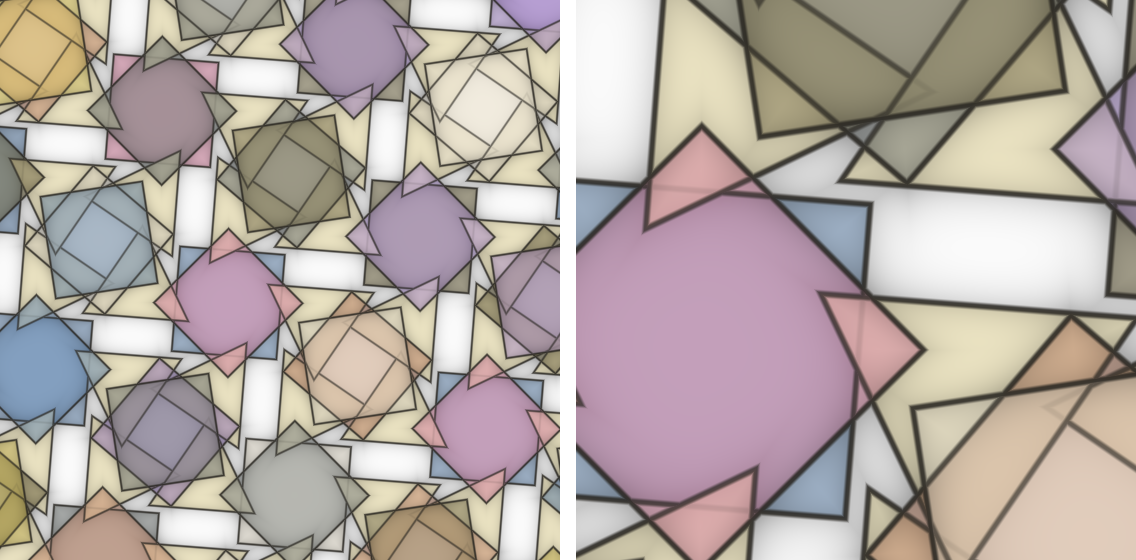
Left: the whole. Right: its middle third, enlarged.
A Shadertoy shader for this pattern:

```glsl
// Tilted checkerboard of translucent outlined squares and cream triangles.
// Even cells hold two turned squares; odd cells add a pinwheel of four
// triangles. Layers are painted in order, with ink and soft shade on edges.

#define SPACING 0.2567
#define TILT -0.4534
#define ORIGIN vec2(0.4076, 0.4590)
#define SQUARE_IN 0.0938
#define TRIANGLE_IN 0.0545
#define LINE_HALF 0.0017
#define INK_COLOR vec3(0.15, 0.14, 0.12)
#define CREAM vec3(0.965, 0.930, 0.785)
#define VEIL 0.52
#define SHADE 0.17
#define SHADE_WIDTH 0.011

const float TAU = 6.2831853;

mat2 turn(float a) {
    float c = cos(a), s = sin(a);
    return mat2(c, s, -s, c);
}

float hash(vec2 p, float seed) {
    vec3 q = fract(vec3(p.xyx + seed * 7.31) * vec3(0.1031, 0.1030, 0.0973));
    q += dot(q, q.yzx + 33.33);
    return fract((q.x + q.y) * q.z);
}

// Regular polygon whose first edge faces the given angle
float polygon(vec2 p, float sides, float inradius, float facing) {
    float sector = TAU / sides;
    float a = atan(p.y, p.x) - facing;
    a = mod(a + 0.5 * sector, sector) - 0.5 * sector;
    return length(p) * cos(a) - inradius;
}

// Muted tint for one square of a cell
vec3 tint(vec2 cell, float seed) {
    vec3 swatches[8] = vec3[8](
        vec3(0.36, 0.50, 0.66), vec3(0.45, 0.47, 0.46),
        vec3(0.82, 0.48, 0.60), vec3(0.46, 0.42, 0.27),
        vec3(0.80, 0.72, 0.32), vec3(0.90, 0.87, 0.80),
        vec3(0.64, 0.52, 0.78), vec3(0.80, 0.56, 0.44));
    int pick = int(8.0 * hash(cell, seed));
    return swatches[pick] + 0.10 * (hash(cell, seed + 5.0) - 0.5);
}

// Lay one filled shape, its edge shade and its outline
void paint(inout vec3 color, inout float ink, float d, vec3 fill,
           float alpha, float hideInk, float aa) {
    float inside = 1.0 - smoothstep(-aa, aa, d);
    color = mix(color, fill, alpha * inside);
    color *= 1.0 - SHADE * exp(-abs(d) / SHADE_WIDTH);
    float stroke = 1.0 - smoothstep(-aa, aa, abs(d) - LINE_HALF);
    ink = max(ink * (1.0 - hideInk * inside), stroke);
}

void mainImage(out vec4 fragColor, in vec2 fragCoord) {
    vec2 uv = fragCoord / iResolution.y;
    float aa = max(1.0 / iResolution.y, 0.0012);
    vec2 nearest = round(turn(-TILT) * (uv - ORIGIN) / SPACING);

    vec3 color = vec3(1.0);
    float ink = 0.0;

    // Layers: even squares, triangles, diamonds, odd squares
    for (int layer = 0; layer < 4; layer++)
    for (int j = -1; j <= 1; j++)
    for (int i = -1; i <= 1; i++) {
        vec2 cell = nearest + vec2(i, j);
        bool odd = mod(cell.x + cell.y, 2.0) > 0.5;
        vec2 p = uv - ORIGIN - SPACING * (turn(TILT) * cell);

        if (layer == 0 && !odd) {
            float d = polygon(p, 4.0, SQUARE_IN, -0.080);
            vec3 fill = mix(tint(cell, 1.0), vec3(1.0), 0.35);
            paint(color, ink, d, fill, 0.85, 0.2, aa);
        } else if (layer == 1 && odd) {
            // Pinwheel of equilateral triangles
            for (int k = 0; k < 4; k++) {
                float quarter = float(k) * TAU / 4.0;
                vec2 center = 0.1086 * vec2(cos(3.834 + quarter), sin(3.834 + quarter));
                float d = polygon(p - center, 3.0, TRIANGLE_IN, 5.159 + quarter);
                paint(color, ink, d, CREAM, 0.93, 0.85, aa);
            }
        } else if (layer == 2) {
            float d = polygon(p, 4.0, SQUARE_IN, odd ? -0.707 : -0.790);
            paint(color, ink, d, tint(cell, 2.0), VEIL, 0.15, aa);
        } else if (layer == 3 && odd) {
            float d = polygon(p, 4.0, SQUARE_IN * 0.98, 0.150);
            paint(color, ink, d, tint(cell, 3.0), VEIL * 0.9, 0.15, aa);
        }
    }

    color = mix(color, INK_COLOR, 0.85 * ink);
    fragColor = vec4(color, 1.0);
}
```
